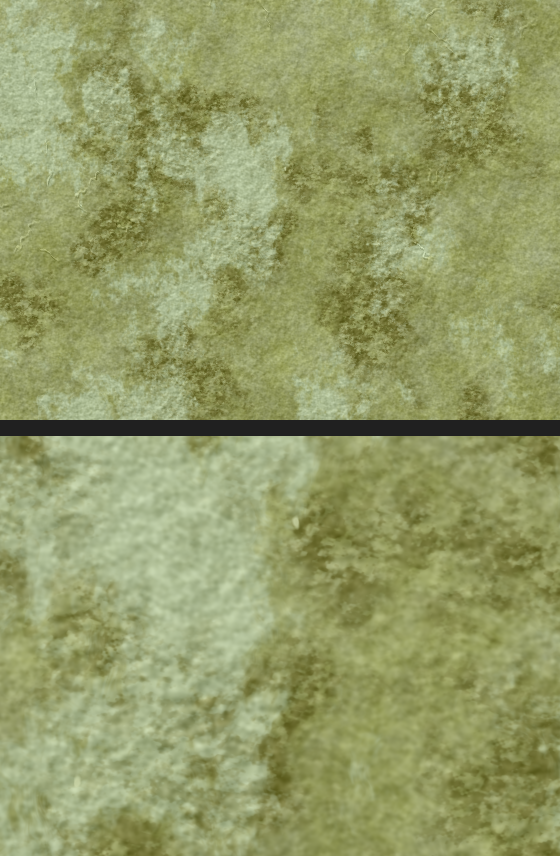
Top: the whole. Bottom: its middle third, enlarged.
This texture is drawn by a Shadertoy shader. Its source:

```glsl
// Weathered olive plaster: layered noise forms pale sage washes and dark,
// speckled stains over a mottled ground. Crisp grain, trowel relief, sparse
// cellular cracks and a few chipped flecks finish the surface.

float hash(vec2 p) {
    vec3 q = fract(p.xyx * 0.1031);
    q += dot(q, q.yzx + 33.33);
    return fract((q.x + q.y) * q.z);
}

float noise(vec2 p) {
    vec2 i = floor(p), f = fract(p);
    f = f * f * (3.0 - 2.0 * f);
    return mix(mix(hash(i), hash(i + vec2(1, 0)), f.x),
               mix(hash(i + vec2(0, 1)), hash(i + vec2(1, 1)), f.x), f.y);
}

// Layered noise around 0.5; a higher gain gives more ragged shapes
float fbm(vec2 p, int octaves, float gain) {
    float sum = 0.0, weight = 1.0, total = 0.0;
    for (int k = 0; k < octaves; k++) {
        sum += weight * noise(p);
        total += weight;
        weight *= gain;
        p = mat2(1.6, 1.2, -1.2, 1.6) * p + 17.3;
    }
    return sum / total;
}

// Nearest and second nearest distances to scattered cell points
vec2 cells(vec2 p) {
    vec2 i = floor(p), nearest = vec2(9.0);
    for (int y = -1; y <= 1; y++)
    for (int x = -1; x <= 1; x++) {
        vec2 c = i + vec2(x, y);
        float d = length(c + vec2(hash(c + 5.0), hash(c + 71.0)) - p);
        nearest = d < nearest.x ? vec2(d, nearest.x)
                                : vec2(nearest.x, min(nearest.y, d));
    }
    return nearest;
}

float crack(vec2 p) {
    vec2 bent = p * 9.0 + 0.9 * vec2(fbm(p * 16.0, 4, 0.6), fbm(p * 16.0 + 40.0, 4, 0.6));
    vec2 d = cells(bent);
    return 1.0 - smoothstep(0.01, 0.07, d.y - d.x);
}

float relief(vec2 p) {
    return fbm(p * vec2(48.0, 58.0), 3, 0.75);
}

void mainImage(out vec4 fragColor, in vec2 fragCoord) {
    vec2 p = fragCoord / iResolution.y + 3.0;
    vec2 warp = vec2(fbm(p * 6.0, 5, 0.6), fbm(p * 6.0 + 31.0, 5, 0.6)) - 0.5;
    vec2 q = p + 0.16 * warp;

    // Mottled olive ground with shifts between grey and yellow
    float mottle = fbm(q * 8.0 + 11.0, 6, 0.75);
    vec3 col = mix(vec3(0.555, 0.582, 0.350), vec3(0.630, 0.662, 0.445),
                   smoothstep(0.32, 0.68, mottle));
    col.b += 0.15 * (fbm(p * 18.0 + 53.0, 5, 0.75) - 0.5);

    // Pale washes, slightly upright, with ragged edges
    float wash = fbm(q * vec2(5.6, 4.4) + 23.0, 7, 0.66);
    wash += 0.30 * (fbm(p * vec2(38.0, 25.0), 4, 0.75) - 0.5);
    float pale = smoothstep(0.49, 0.67, wash);
    col = mix(col, vec3(0.695, 0.760, 0.615), 0.85 * pale);

    // Brown-olive stains broken into speckles
    float stain = smoothstep(0.50, 0.68, fbm(q * 4.6 + 67.0, 6, 0.60));
    float speckle = smoothstep(0.38, 0.62, fbm(p * vec2(48.0, 62.0) + 9.0, 4, 0.8));
    col = mix(col, vec3(0.420, 0.420, 0.180),
              stain * (0.20 + 0.75 * speckle) * (1.0 - 0.6 * pale));

    // Trowel relief lit from the upper left, plus crisp grain
    float slope = relief(p) - relief(p + vec2(-0.003, 0.004));
    col += slope * (0.17 + 0.14 * stain + 0.06 * pale);
    float grain = fbm(p * vec2(125.0, 140.0), 2, 0.9) - 0.5;
    col += grain * vec3(0.155, 0.155, 0.175);

    // Sparse raised cracks: a light rim with a shadow below
    float broken = smoothstep(0.57, 0.72, fbm(p * 4.5 + 91.0, 4, 0.55))
                 * smoothstep(0.42, 0.65, noise(p * 26.0));
    col += broken * (0.13 * crack(p) - 0.11 * crack(p + vec2(-0.002, 0.005)));

    // Rare chipped flecks
    vec2 g = p * 11.0 + 0.5 * warp;
    vec2 id = floor(g);
    vec2 offset = fract(g) - 0.3 - 0.4 * vec2(hash(id + 3.0), hash(id + 8.0));
    float ragged = length(offset * vec2(1.3, 0.8)) + 0.07 * (noise(p * 120.0) - 0.5);
    float fleck = (1.0 - smoothstep(0.025, 0.06, ragged)) * step(0.98, hash(id + 19.0));
    col = mix(col, vec3(0.80, 0.84, 0.66), 0.8 * fleck);

    fragColor = vec4(clamp(col, 0.0, 1.0), 1.0);
}
```
